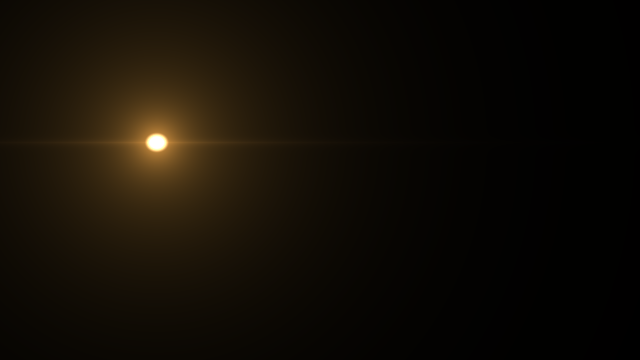
Reproduce this background procedurally as a WebGL 2 fragment shader.

```glsl
#version 300 es
precision highp float;
// A small amber light with a wide soft halo and a thin horizontal streak on black.

uniform vec2 u_resolution;
out vec4 fragColor;

// Light that fades exponentially over a given reach.
float falloff(float dist, float reach) {
    return exp(-dist / reach);
}

void main() {
    // Canvas units: height is 1, and the light keeps its place across the width.
    float aspect = u_resolution.x / u_resolution.y;
    vec2 uv = gl_FragCoord.xy / u_resolution.y;
    vec2 offset = uv - vec2(0.245 * aspect, 0.604);
    float dist = length(offset);

    const vec3 amber = vec3(1.0, 0.72, 0.29);
    const vec3 orange = vec3(1.0, 0.67, 0.32);
    const vec3 warmWhite = vec3(1.0, 0.94, 0.82);

    // Broad halo, tighter glow and a faint haze over the far side.
    vec3 color = amber * 0.39 * falloff(dist, 0.25);
    color += orange * 0.58 * falloff(dist, 0.05);
    color += amber * 0.015 * exp(-dist * dist / 0.6);

    // Thin streak that dims away from the light.
    float streak = falloff(abs(offset.x), 0.3) * falloff(abs(offset.y), 0.008);
    color += orange * 0.13 * streak;

    // Slightly wide bright core with a soft rim.
    float coreDist = length(offset * vec2(0.9, 1.08));
    color += warmWhite * 1.1 * (1.0 - smoothstep(0.012, 0.032, coreDist));

    fragColor = vec4(min(color, 1.0), 1.0);
}
```
